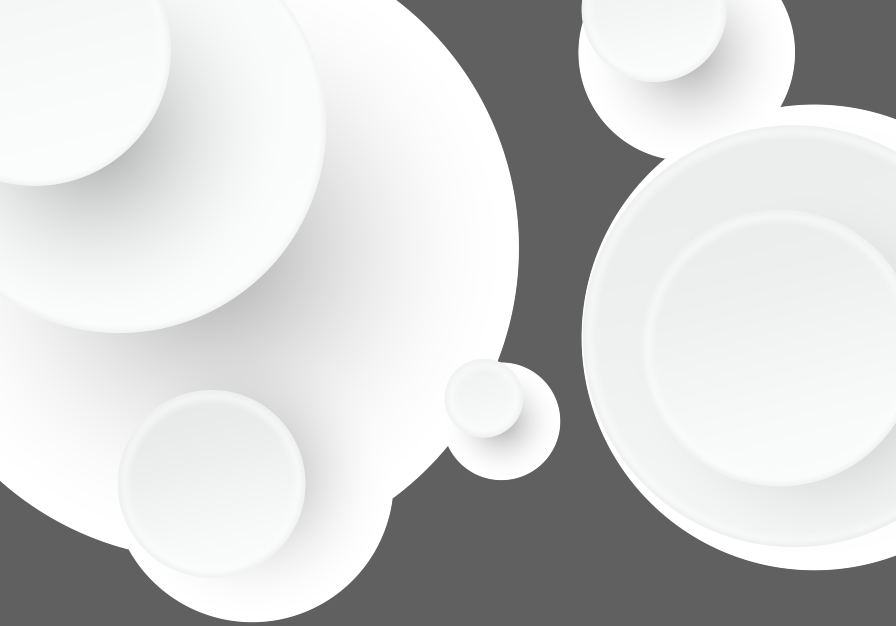
Give the GLSL for this background, as a WebGL 2 fragment shader.

```glsl
#version 300 es
precision highp float;

uniform vec2 u_resolution;
out vec4 fragColor;

const vec3 SLATE = vec3(0.376);
const vec3 PAPER = vec3(1.0);
const vec3 COOL_TINT = vec3(0.994, 1.0, 1.0);
const float SHADOW_DEPTH = 0.36;

// Circles are packed as (centre.x, centre.y, radius) in canvas heights.
float circleDistance(vec2 p, vec3 circle) {
    return length(p - circle.xy) - circle.z;
}

float coverage(float dist, float pixel) {
    return 1.0 - smoothstep(-0.6 * pixel, 0.6 * pixel, dist);
}

// Radial shadow factor: darkest at the centre, white at the radius.
float softShadow(vec2 p, vec3 circle) {
    float fade = max(0.0, 1.0 - length(p - circle.xy) / circle.z);
    return 1.0 - SHADOW_DEPTH * fade * fade;
}

// Raised disc with a slanted tone ramp, a pale bevel and a fine darker edge.
vec3 addDisc(vec3 base, vec2 p, vec3 circle, vec2 tone, float pixel) {
    float dist = circleDistance(p, circle);
    vec2 local = (p - circle.xy) / circle.z;
    float ramp = smoothstep(-1.0, 1.0, dot(local, vec2(0.25, -0.97)));
    float value = mix(tone.x, tone.y, ramp);
    float bevel = smoothstep(-0.026, -0.008, dist);
    float edge = smoothstep(-0.012, 0.0, dist);
    value = mix(value, 0.99, 0.6 * bevel);
    value -= 0.035 * edge * (0.6 + 0.4 * ramp);
    return mix(base, value * COOL_TINT, coverage(dist, pixel));
}

// Shadow that falls only on the disc beneath it.
vec3 shadeOnDisc(vec3 base, vec2 p, vec3 shadow, vec3 disc, float pixel) {
    float inside = coverage(circleDistance(p, disc), pixel);
    return base * mix(1.0, softShadow(p, shadow), inside);
}

void main() {
    vec2 p = gl_FragCoord.xy / u_resolution.y;
    float pixel = 1.0 / u_resolution.y;

    // White halos merge into one sheet while their shadows multiply.
    vec3 halos[5] = vec3[5](
        vec3(0.331, 0.604, 0.498),
        vec3(0.403, 0.232, 0.226),
        vec3(0.801, 0.327, 0.094),
        vec3(1.097, 0.916, 0.173),
        vec3(1.301, 0.461, 0.372)
    );
    float sheet = 0.0;
    float shade = 1.0;
    for (int i = 0; i < 5; i++) {
        sheet = max(sheet, coverage(circleDistance(p, halos[i]), pixel));
        shade *= softShadow(p, halos[i]);
    }
    vec3 color = mix(SLATE, PAPER * shade, sheet);

    // Stacked pair at the upper left.
    vec3 leftBase = vec3(0.190, 0.799, 0.331);
    vec3 leftTop = vec3(0.056, 0.920, 0.217);
    color = addDisc(color, p, leftBase, vec2(0.98, 0.99), pixel);
    color = shadeOnDisc(color, p, vec3(0.149, 0.790, 0.327), leftBase, pixel);
    color = addDisc(color, p, leftTop, vec2(0.96, 0.99), pixel);

    // Single discs.
    color = addDisc(color, p, vec3(0.338, 0.227, 0.150), vec2(0.915, 0.985), pixel);
    color = addDisc(color, p, vec3(0.773, 0.364, 0.063), vec2(0.95, 0.98), pixel);
    color = addDisc(color, p, vec3(1.045, 0.985, 0.116), vec2(0.94, 0.985), pixel);

    // Stacked pair at the right.
    vec3 rightBase = vec3(1.268, 0.463, 0.337);
    vec3 rightTop = vec3(1.245, 0.444, 0.221);
    color = addDisc(color, p, rightBase, vec2(0.93, 0.965), pixel);
    color = shadeOnDisc(color, p, vec3(1.310, 0.405, 0.316), rightBase, pixel);
    color = addDisc(color, p, rightTop, vec2(0.93, 0.985), pixel);

    fragColor = vec4(color, 1.0);
}
```
